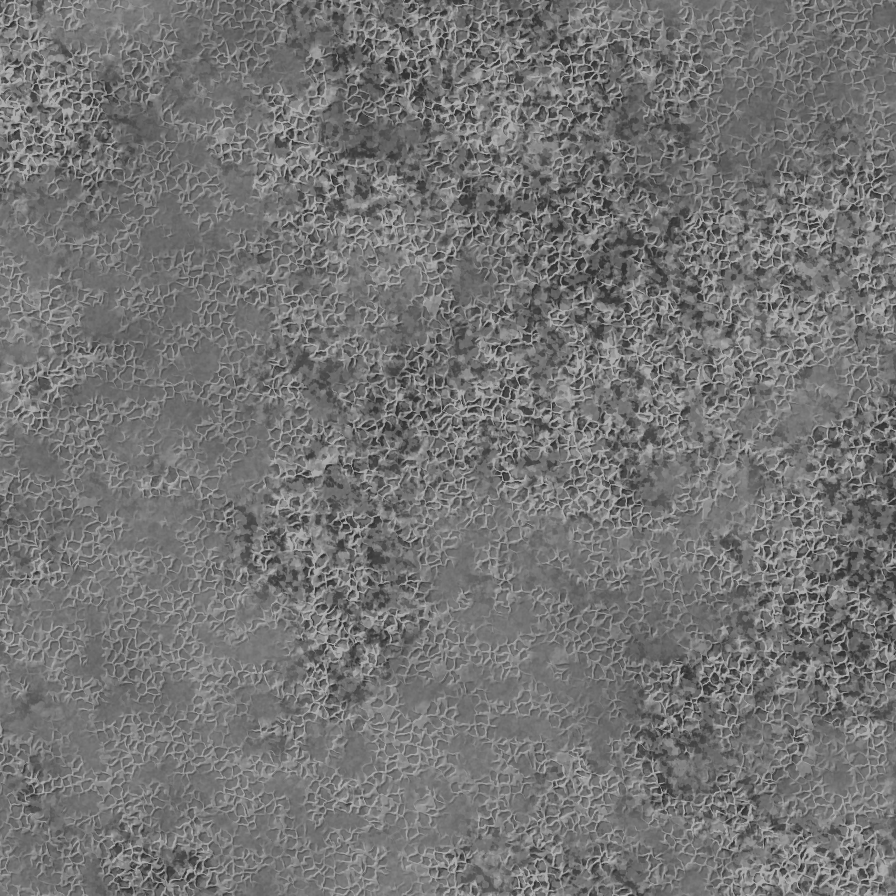
Give the GLSL for this texture, as a Shadertoy shader.

```glsl
float hash(vec2 p) {
    return fract(sin(dot(p, vec2(127.1, 311.7))) * 43758.5453);
}

float noise(vec2 p) {
    vec2 cell = floor(p), f = fract(p);
    f = f * f * (3.0 - 2.0 * f);
    float low = mix(hash(cell), hash(cell + vec2(1, 0)), f.x);
    float high = mix(hash(cell + vec2(0, 1)), hash(cell + vec2(1, 1)), f.x);
    return mix(low, high, f.y);
}

// Layered noise, rotated per octave to hide the lattice
float fbm(vec2 p) {
    float sum = 0.0, gain = 0.5;
    for (int i = 0; i < 3; i++) {
        sum += gain * noise(p);
        p = mat2(1.6, 1.2, -1.2, 1.6) * p + 17.3;
        gain *= 0.5;
    }
    return sum / 0.875;
}

// Gap between the two nearest cell centres: zero on the cell borders
float cellGap(vec2 p) {
    vec2 cell = floor(p);
    float nearest = 8.0, second = 8.0;
    for (int y = -1; y <= 1; y++) {
        for (int x = -1; x <= 1; x++) {
            vec2 c = cell + vec2(x, y);
            float d = distance(p, c + vec2(hash(c), hash(c + 53.7)));
            second = min(second, max(nearest, d));
            nearest = min(nearest, d);
        }
    }
    return second - nearest;
}

// Broken web of raised, ragged ridges
float ridges(vec2 uv) {
    vec2 warp = vec2(fbm(uv * 90.0), fbm(uv * 90.0 + 41.0)) - 0.5;
    float web = 1.0 - smoothstep(0.06, 0.34, cellGap((uv + 0.014 * warp) * 88.0));
    return web * smoothstep(0.28, 0.6, fbm(uv * 48.0 + 9.0));
}

float surfaceHeight(vec2 uv) {
    return ridges(uv) + 0.9 * fbm(uv * 125.0 + 23.0);
}

void mainImage(out vec4 fragColor, in vec2 fragCoord) {
    vec2 uv = fragCoord / iResolution.y;

    // Broad patches of wear and tone
    float rough = smoothstep(0.3, 0.68, fbm(uv * 5.5 + 3.0) + 0.25 * (noise(uv * 28.0) - 0.5));
    float tone = fbm(uv * 7.0 + 61.0) - 0.5;

    // Relief lit from the upper left
    float ridge = ridges(uv);
    float relief = surfaceHeight(uv) - surfaceHeight(uv + vec2(-0.0017, 0.0017));

    // Fine dark pits and pale flakes, strongest in rough patches
    float grain = fbm(uv * 155.0 + 87.0);
    float pits = (1.0 - smoothstep(0.36, 0.54, grain)) * (1.0 - 0.7 * ridge);
    float flakes = smoothstep(0.52, 0.66, fbm(uv * 105.0 + 31.0));

    float grey = 0.437 + 0.16 * tone;
    grey += ridge * mix(0.09, 0.14, rough);
    grey += relief * mix(0.09, 0.14, rough);
    grey -= pits * mix(0.02, 0.18, rough);
    grey += flakes * mix(0.02, 0.12, rough);
    grey += 0.04 * (noise(uv * 420.0) - 0.5);

    fragColor = vec4(vec3(clamp(grey, 0.2, 0.68)), 1.0);
}
```
